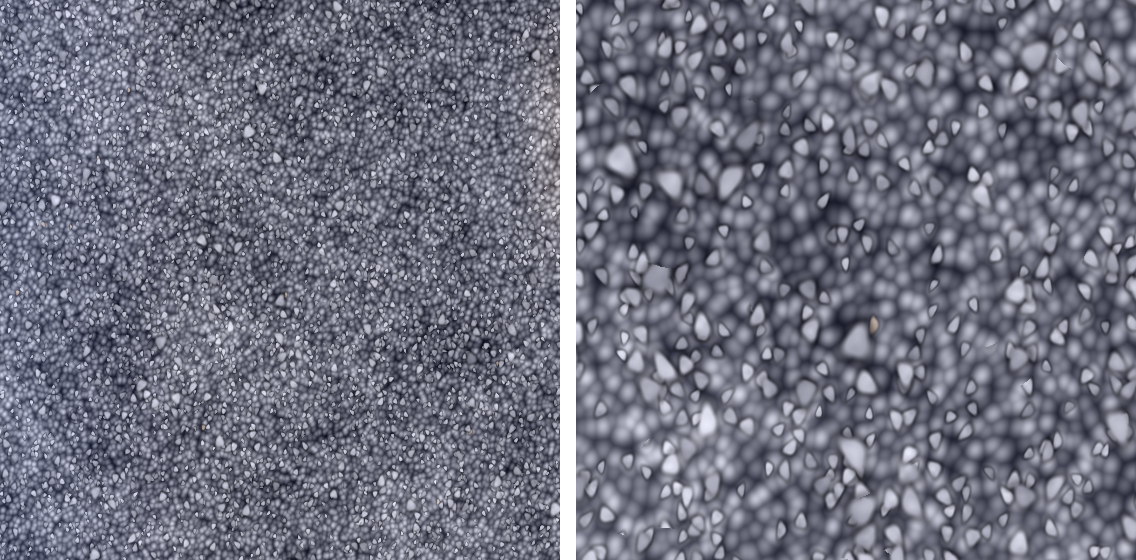
Left, the full canvas; right, a detail of the centre.
Give the GLSL for this texture, as a WebGL 2 fragment shader.

```glsl
#version 300 es
precision highp float;
// Blue-grey crushed gravel: soft fine grit with scattered larger stones.

uniform vec2 u_resolution;
out vec4 fragColor;

// Grit
const vec2 GRIT_SCALE = vec2(128.0, 106.0);  // grains per canvas
const float GRIT_TILT = 0.3;
const float GRIT_RELIEF = 0.55;              // spread of grain heights
const float GRIT_ROUNDNESS = 1.2;            // drop from a grain's top
const float GRIT_SHARPNESS = 10.0;           // crease between grains
const float GRIT_CURVE = 1.5;
const float GRIT_FLOOR = 0.07;
const float GRIT_GAIN = 0.30;

// Stones
const float SMALL_SCALE = 82.0;
const float SMALL_CHANCE = 0.30;
const float MEDIUM_SCALE = 56.0;
const float MEDIUM_CHANCE = 0.20;
const float LARGE_SCALE = 37.0;
const float LARGE_CHANCE = 0.07;
const float STONE_TILT = 0.7;                // spread around the vertical
const float STONE_SHADOW = 0.32;

// Colour
const vec3 COOL_TINT = vec3(-0.003, 0.004, 0.063);
const vec3 BLUE_WASH = vec3(0.010, 0.022, 0.050);
const vec3 WARM_WASH = vec3(0.160, 0.130, 0.095);
const vec3 TAN_TINT = vec3(0.09, 0.02, -0.07);

float hash(vec2 p) {
    return fract(sin(dot(p, vec2(127.1, 311.7))) * 43758.5);
}

vec2 hash2(vec2 p) {
    return vec2(hash(p), hash(p + 57.3));
}

mat2 rotation(float angle) {
    float c = cos(angle), s = sin(angle);
    return mat2(c, s, -s, c);
}

float noise(vec2 p) {
    vec2 i = floor(p), f = fract(p);
    f = f * f * (3.0 - 2.0 * f);
    float low = mix(hash(i), hash(i + vec2(1, 0)), f.x);
    float high = mix(hash(i + vec2(0, 1)), hash(i + vec2(1, 1)), f.x);
    return mix(low, high, f.y);
}

// Tone of the grit: a smooth maximum of domes of random height.
float grit(vec2 p) {
    vec2 cell = floor(p);
    float sum = 0.0;
    for (int y = -1; y <= 1; y++) {
        for (int x = -1; x <= 1; x++) {
            vec2 id = cell + vec2(x, y);
            vec2 d = id + hash2(id) - p;
            float height = GRIT_RELIEF * hash(id + 19.7) - GRIT_ROUNDNESS * dot(d, d);
            sum += exp(GRIT_SHARPNESS * height);
        }
    }
    return GRIT_FLOOR + GRIT_GAIN * pow(sum, GRIT_CURVE / GRIT_SHARPNESS);
}

// Lays one layer of tilted, rounded stones over the colour.
vec3 addStones(vec3 color, vec2 uv, float scale, float chance, float seed) {
    vec2 p = uv * scale;
    vec2 cell = floor(p);
    for (int y = -1; y <= 1; y++) {
        for (int x = -1; x <= 1; x++) {
            vec2 id = cell + vec2(x, y);
            vec2 key = id + seed;
            if (hash(key) > chance) continue;
            vec2 q = p - id - 0.1 - 0.8 * hash2(key + 3.1);
            q = rotation(STONE_TILT * (hash(key + 7.7) * 2.0 - 1.0)) * q;
            float size = mix(0.28, 0.46, hash(key + 11.3));
            q /= size * vec2(mix(0.5, 0.85, hash(key + 13.9)), 1.0);

            float bump = 0.12 * sin(3.0 * atan(q.y, q.x + 1e-4) + 6.28 * hash(key + 17.1));
            float r = length(q) * (1.0 + bump);
            float body = 1.0 - smoothstep(0.60, 1.20, r);
            float shadow = 1.0 - smoothstep(0.9, 1.7, r);

            float tone = mix(0.58, 0.82, hash(key + 23.5));
            tone += 0.04 * q.y - 0.10 * r * r + 0.12 * (noise(p * 4.0) - 0.5);
            vec3 stone = tone + COOL_TINT + TAN_TINT * step(0.99, hash(key + 29.9));
            color = mix(color * (1.0 - STONE_SHADOW * shadow), stone, body);
        }
    }
    return color;
}

void main() {
    vec2 uv = gl_FragCoord.xy / u_resolution.y;

    // Broad drifts in stone density
    float density = mix(0.2, 1.8, 0.5 * noise(uv * 4.0 + 5.3) + 0.5 * noise(uv * 11.0 + 2.7));

    vec2 warp = 0.006 * vec2(noise(uv * 23.0), noise(uv * 23.0 + 41.0));
    vec3 color = grit(rotation(GRIT_TILT) * (uv + warp) * GRIT_SCALE) + COOL_TINT;
    color = addStones(color, uv, SMALL_SCALE, SMALL_CHANCE * density, 31.0);
    color = addStones(color, uv, MEDIUM_SCALE, MEDIUM_CHANCE * density, 71.0);
    color = addStones(color, uv, LARGE_SCALE, LARGE_CHANCE * density, 137.0);

    // Uneven light, cool at the left and warm at the upper right
    color += 0.12 * (noise(uv * 5.0 + 9.1) - 0.5) + 0.10 * (noise(uv * 17.0) - 0.5);
    color += 0.12 * (noise(uv * 43.0 + 3.3) - 0.5);
    color += BLUE_WASH * (1.0 - smoothstep(0.0, 0.4, uv.x));
    float glow = smoothstep(0.90, 1.02, uv.x) * (1.0 - smoothstep(0.05, 0.3, abs(uv.y - 0.75)));
    color += WARM_WASH * glow;

    fragColor = vec4(clamp(color, 0.0, 1.0), 1.0);
}
```
